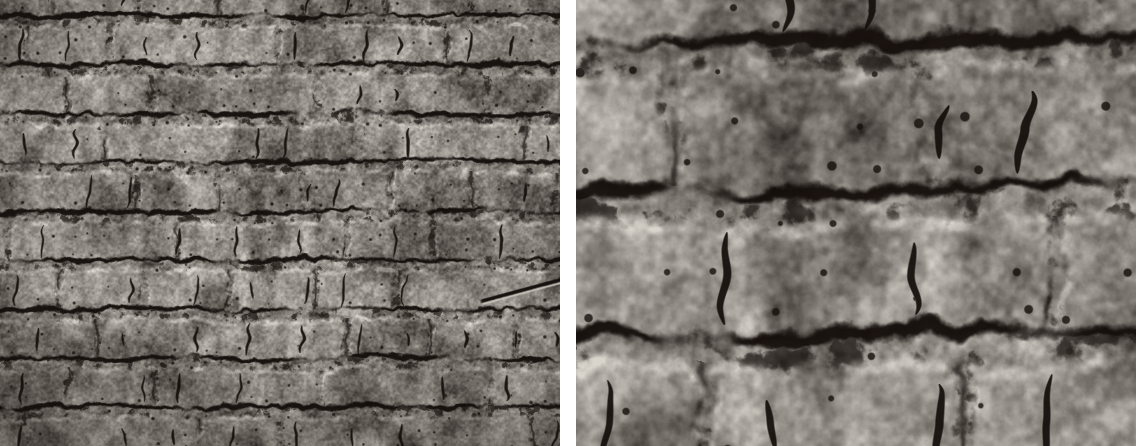
Left, the full canvas; right, a detail of the centre.
Write a Shadertoy shader that draws this texture.

```glsl
// Weathered grey-brown brick wall with ragged mortar, shadowed courses, cracks and pits.

const float COURSES = 9.12;    // brick courses over the canvas height
const float HEADER = 1.72;     // short brick length, in course heights

float hash(vec2 p) {
    vec3 a = fract(vec3(p.xyx) * 0.1031);
    a += dot(a, a.yzx + 33.33);
    return fract((a.x + a.y) * a.z);
}

float noise(vec2 p) {
    vec2 i = floor(p), f = fract(p);
    f = f * f * (3.0 - 2.0 * f);
    return mix(mix(hash(i), hash(i + vec2(1, 0)), f.x),
               mix(hash(i + vec2(0, 1)), hash(i + vec2(1, 1)), f.x), f.y);
}

float fbm(vec2 p) {
    float sum = 0.0, amp = 0.52;
    for (int i = 0; i < 5; i++) {
        sum += amp * noise(p);
        p = mat2(1.6, 1.2, -1.2, 1.6) * p + 7.3;
        amp *= 0.5;
    }
    return sum;
}

// Uneven courses: broad sag plus ragged edges
vec2 warp(vec2 p) {
    vec2 sag = vec2(fbm(p * 0.8 + 40.0), fbm(p * 0.8 + 71.0)) - 0.5;
    vec2 rag = vec2(fbm(p * 5.0 + 13.0), fbm(p * 5.0 + 57.0)) - 0.5;
    return p + 0.22 * sag + 0.16 * rag;
}

// x: distance to the nearest upright joint, y: how open that joint is
vec2 uprightJoint(vec2 q) {
    float row = floor(q.y);
    float shift = 0.15 + 0.5 * mod(row, 2.0) + 0.25 * hash(vec2(row, 8.0));
    float u = q.x / HEADER + shift;
    float k = floor(u + 0.5);
    float kept = step(0.42, hash(vec2(k, row) + 90.0));
    return vec2(abs(u - k) * HEADER, mix(0.12, 1.0, kept));
}

float brickMask(vec2 q) {
    float f = fract(q.y);
    vec2 joint = uprightJoint(q);
    float course = smoothstep(0.0, 0.07, f) * smoothstep(0.84, 0.72, f);
    return course * (1.0 - joint.y * smoothstep(0.11, 0.04, joint.x));
}

float wallHeight(vec2 p) {
    float mortar = 0.12 + 0.95 * fbm(p * 4.5);
    float brick = 0.68 + 0.28 * fbm(p * 6.0 + 21.0);
    return mix(mortar, brick, brickMask(warp(p)));
}

// Wavering upright cracks, at most one per cell
float cracks(vec2 p, float px) {
    vec2 cell = floor(p / vec2(1.1, 1.0));
    vec2 f = p - cell * vec2(1.1, 1.0);
    float r = hash(cell + 5.0), s = hash(cell + 29.0);
    float along = (f.y - 0.38) / mix(0.12, 0.36, s);
    float x = 0.25 + 0.6 * hash(cell + 61.0) + (s - 0.5) * 0.25 * f.y
            + 0.13 * (noise(vec2(p.y * 5.0, r * 50.0)) - 0.5);
    float width = mix(0.01, 0.036, r) * sqrt(max(0.0, 1.0 - along * along));
    return step(0.4, r) * step(0.001, width) * smoothstep(px, -px, abs(f.x - x) - width);
}

// Small round holes scattered over the bricks
float pits(vec2 p, float px) {
    vec2 cell = floor(p * 3.0);
    vec2 center = 0.25 + 0.5 * vec2(hash(cell + 3.0), hash(cell + 47.0));
    float r = hash(cell + 19.0);
    float d = length(fract(p * 3.0) - center) / 3.0 - 0.035 * r * r;
    return step(0.68, r) * smoothstep(px, -px, d);
}

// Signed offset across a slanted gouge in x, position along it in y
vec2 gouge(vec2 p) {
    vec2 a = p - vec2(9.8, 2.95), dir = normalize(vec2(1.7, 0.46));
    return vec2(dot(a, vec2(-dir.y, dir.x)), dot(a, dir));
}

void mainImage(out vec4 fragColor, in vec2 fragCoord) {
    vec2 uv = fragCoord / iResolution.xy;
    float px = COURSES / iResolution.y;
    vec2 p = fragCoord * px;
    vec2 wall = p - vec2(0.0, 0.8);
    vec2 q = warp(wall);
    float brick = brickMask(q);

    // Relief lit from above
    float relief = wallHeight(wall) - wallHeight(wall + vec2(-0.015, 0.05));
    float tone = 0.76 + 1.05 * clamp(relief, -0.4, 0.25);

    // Brick tints, soot stains and grain
    float stain = smoothstep(0.42, 0.68, fbm(wall * 0.95 + 11.0));
    tone -= stain * mix(0.12, 0.27, brick);
    tone += 0.55 * (fbm(wall * vec2(4.0, 2.5) + 80.0) - 0.5);
    tone += 0.32 * (fbm(wall * 13.0) - 0.5) + 0.2 * (noise(wall * 21.0) - 0.5);
    tone -= 0.09 * (1.0 - brick);

    // Shadow beneath each course, swelling and fading along its length
    float edge = floor(q.y + 0.5);
    float swell = noise(vec2(wall.x * 1.3, edge * 9.0));
    float under = abs(q.y - edge + 0.01) - mix(0.008, 0.055, swell);
    float shadow = smoothstep(0.035, -0.02, under) * smoothstep(0.05, 0.35, swell);
    vec2 joint = uprightJoint(q);
    float slit = smoothstep(0.05, 0.0, joint.x) * joint.y * smoothstep(0.4, 0.65, noise(wall * 2.3));
    slit *= step(fract(q.y), 0.78);
    float crumble = smoothstep(0.56, 0.72, fbm(wall * 6.0 + 33.0)) * (1.0 - brick);
    float dark = max(max(0.95 * shadow, 0.65 * slit), 0.7 * crumble);
    dark = max(dark, max(0.93 * cracks(wall, px), 0.8 * pits(wall, px)));
    tone *= 1.0 - dark;

    // Slanted gouge with a pale lower lip
    vec2 g = gouge(p);
    float span = smoothstep(0.0, 0.08, g.y);
    tone = mix(tone, 1.05, span * smoothstep(px, -px, abs(g.x + 0.065) - 0.018));
    tone = mix(tone, 0.02, span * smoothstep(px, -px, abs(g.x) - 0.035));

    // Dimmer corners and foot of the wall
    vec2 c = uv - vec2(0.55, 0.56);
    tone *= 1.06 - 0.45 * dot(c, c) - 0.12 * smoothstep(0.25, 0.0, uv.y);

    vec3 soot = vec3(0.08, 0.055, 0.045), chalk = vec3(0.75, 0.73, 0.70);
    fragColor = vec4(mix(soot, chalk, clamp(tone, 0.0, 1.15)), 1.0);
}
```
